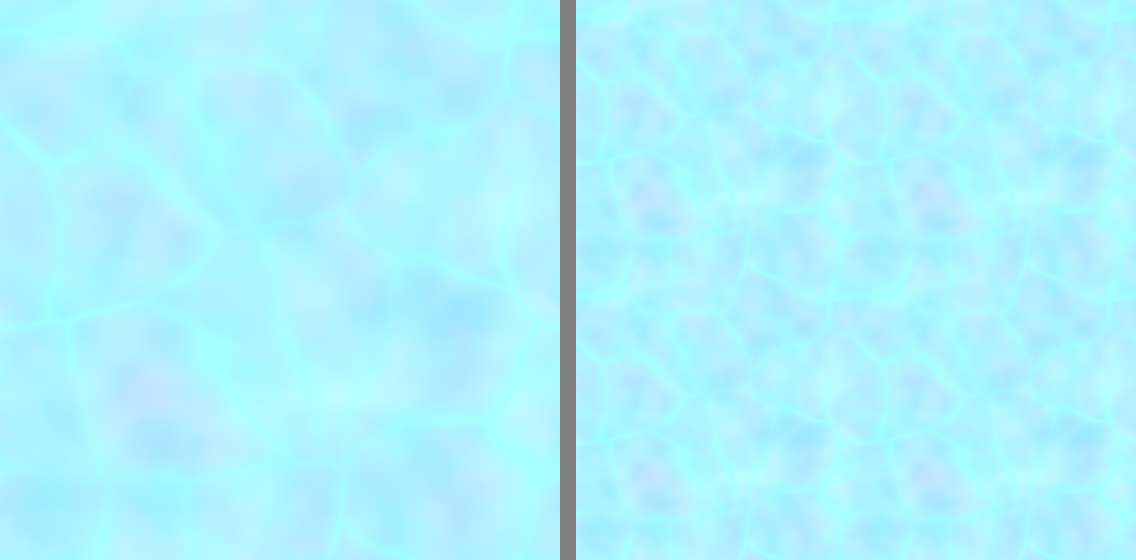
Left, the tile; right, the same tile 2 across and 2 down.
Give the GLSL for this texture, as a WebGL 1 fragment shader.

```glsl
precision highp float;
// Pale, sunlit pool water: soft caustic lines around cloudy cells, tiling.

#define CELLS 4.0          // caustic cells across the tile
#define JITTER 0.9         // irregularity of the cells
#define WARP 0.055         // bending of the lines, in tile widths
#define LINE_WIDTH 0.10    // bright core of a line, in cells
#define HALO_WIDTH 0.65    // soft glow around a line, in cells
#define CLOUDS 6.0         // cloud patches across the tile
#define WATER vec3(0.690, 0.934, 1.0)
#define HALO_TINT vec3(0.0, 0.020, 0.0)
#define LINE_TINT vec3(-0.036, 0.048, 0.0)
#define RED_CLOUD 0.14
#define GREEN_CLOUD 0.08
#define ORIGIN vec2(0.11, 0.84)  // part of the tile at the lower left

uniform vec2 u_resolution;

vec2 hash2(vec2 p) {
  vec3 q = fract(p.xyx * vec3(0.1031, 0.1030, 0.0973));
  q += dot(q, q.yzx + 33.33);
  return fract((q.xx + q.yz) * q.zy);
}

// Wraps whole cell numbers; the half step keeps exact multiples safe.
vec2 wrapCell(vec2 cell, float period) {
  return floor(cell - period * floor((cell + 0.5) / period) + 0.5);
}

// Gradient at a lattice corner, wrapped to the period.
float corner(vec2 cell, vec2 offset, float period, float seed) {
  float angle = 6.2832 * hash2(wrapCell(cell, period) + seed).x;
  return dot(vec2(cos(angle), sin(angle)), offset);
}

// Tiling gradient noise, about -0.7 to 0.7; each seed shifts its lattice.
float noise(vec2 uv, float period, float seed) {
  vec2 p = uv * period + fract(seed * vec2(0.37, 0.73));
  vec2 i = floor(p);
  vec2 f = p - i;
  vec2 w = f * f * f * (f * (f * 6.0 - 15.0) + 10.0);
  vec2 e = vec2(1.0, 0.0);
  float low = mix(corner(i, f, period, seed),
                  corner(i + e.xy, f - e.xy, period, seed), w.x);
  float high = mix(corner(i + e.yx, f - e.yx, period, seed),
                   corner(i + e.xx, f - e.xx, period, seed), w.x);
  return mix(low, high, w.y);
}

float clouds(vec2 uv, float seed) {
  return 0.75 * noise(uv, CLOUDS, seed)
       + 0.45 * noise(uv, CLOUDS * 2.0, seed + 17.0)
       + 0.18 * noise(uv, CLOUDS * 4.0, seed + 31.0);
}

// Zero on cell borders, rising smoothly inside; tiles with the cells.
float borderDistance(vec2 uv) {
  vec2 p = uv * CELLS;
  vec2 home = floor(p);
  float nearest = 9.0;
  float second = 9.0;
  for (int y = -2; y <= 2; y++) {
    for (int x = -2; x <= 2; x++) {
      vec2 cell = home + vec2(float(x), float(y));
      vec2 jitter = JITTER * (hash2(wrapCell(cell, CELLS) + 71.0) - 0.5);
      vec2 toSite = cell + 0.5 + jitter - p;
      float d = dot(toSite, toSite);
      second = min(second, max(nearest, d));
      nearest = min(nearest, d);
    }
  }
  return second - nearest;
}

void main() {
  vec2 uv = gl_FragCoord.xy / u_resolution + ORIGIN;

  // Bend the cell borders into wavy light lines.
  vec2 bend = vec2(noise(uv, 5.0, 3.0), noise(uv, 5.0, 11.0))
            + 0.4 * vec2(noise(uv, 11.0, 23.0), noise(uv, 11.0, 41.0));
  float border = borderDistance(uv + WARP * bend);

  // Lines fade in and out along their length.
  float strength = mix(0.35, 1.0, smoothstep(-0.4, 0.3, noise(uv, 4.0, 53.0)));
  float core = border / LINE_WIDTH;
  float line = strength / (1.0 + core * core);
  float halo = 1.0 - smoothstep(0.0, HALO_WIDTH, border);

  // Cloudy tint inside the cells, calmer on the lines.
  vec2 tint = vec2(RED_CLOUD * clouds(uv, 101.0),
                   GREEN_CLOUD * clouds(uv, 157.0));
  vec3 color = WATER + halo * HALO_TINT + line * LINE_TINT;
  color.rg += tint * (1.0 - 0.6 * line);

  gl_FragColor = vec4(clamp(color, 0.0, 1.0), 1.0);
}
```
